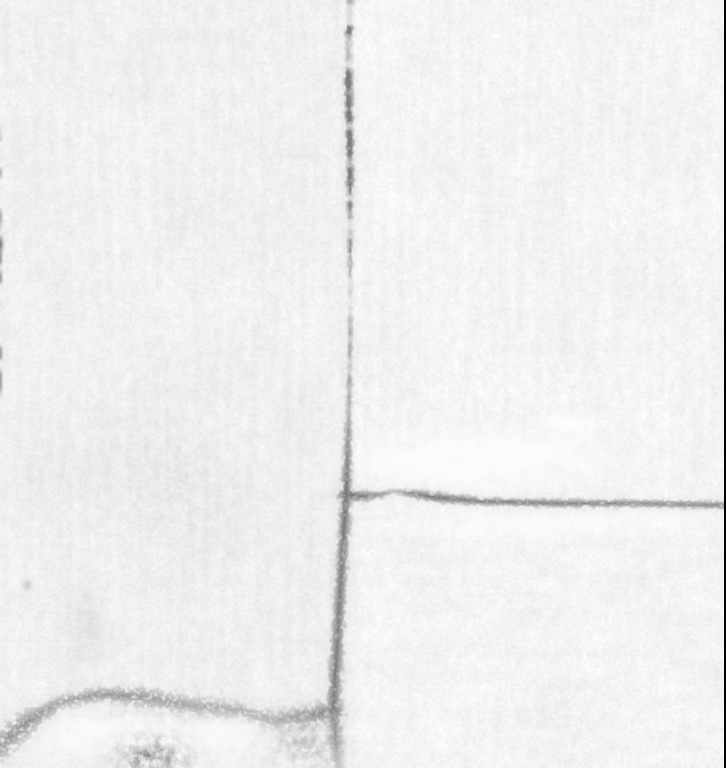
This texture is drawn by a WebGL 2 fragment shader. Its source:

```glsl
#version 300 es
precision highp float;
// Pale plaster slabs divided by worn grey seams, with a mottled arch at the lower left.
uniform vec2 u_resolution;
out vec4 outColor;

const float LEFT_TONE = 0.943;
const float RIGHT_TONE = 0.956;
const float SEAM_TONE = 0.49;
const float WHITE_TONE = 0.99;
const float GRAIN_AMOUNT = 0.030;
const float CLOUD_AMOUNT = 0.016;
const float STREAK_AMOUNT = 0.020;
const float BORDER_WIDTH = 0.0026;
const int KNOTS = 10;

// Seam knots: x, y, half width, darkness
const vec4 UPRIGHT[KNOTS] = vec4[](
  vec4(.456, 1.01, .0050, .66), vec4(.453, .92, .0052, .78),
  vec4(.4557, .79, .0048, .74), vec4(.456, .69, .0038, .50),
  vec4(.456, .57, .0034, .36), vec4(.4545, .47, .0040, .50),
  vec4(.451, .36, .0066, .88), vec4(.443, .232, .0068, .80),
  vec4(.434, .075, .0080, .82), vec4(.441, -.01, .007, .22));
const vec4 LEDGE[KNOTS] = vec4[](
  vec4(.450, .357, .0085, .92), vec4(.470, .3535, .0066, .82),
  vec4(.496, .356, .0048, .60), vec4(.513, .3605, .0028, .38),
  vec4(.535, .3575, .0052, .70), vec4(.570, .352, .0060, .84),
  vec4(.630, .347, .0048, .74), vec4(.730, .3445, .0048, .74),
  vec4(.830, .3445, .0046, .68), vec4(.950, .342, .0047, .70));
const vec4 ARCH[KNOTS] = vec4[](
  vec4(-.01, .022, .015, .62), vec4(.039, .062, .012, .66),
  vec4(.078, .086, .0075, .52), vec4(.130, .096, .0075, .60),
  vec4(.182, .093, .0100, .60), vec4(.247, .082, .0100, .50),
  vec4(.312, .0755, .008, .42), vec4(.358, .061, .010, .42),
  vec4(.390, .067, .011, .54), vec4(.436, .074, .011, .78));

vec2 hashGradient(vec2 cell) {
  uvec2 q = uvec2(ivec2(cell) + 4096);
  uint h = q.x * 1597334677u ^ q.y * 3812015801u;
  h = (h ^ (h >> 15)) * 2246822u;
  h = (h ^ (h >> 13)) * 3266489u;
  float angle = float((h >> 8) & 65535u) * 6.28318 / 65536.0;
  return vec2(cos(angle), sin(angle));
}

float gradientNoise(vec2 p) {
  vec2 i = floor(p), f = p - i;
  vec2 u = f * f * f * (f * (f * 6.0 - 15.0) + 10.0);
  vec2 e = vec2(1, 0);
  float a = dot(hashGradient(i), f);
  float b = dot(hashGradient(i + e.xy), f - e.xy);
  float c = dot(hashGradient(i + e.yx), f - e.yx);
  float d = dot(hashGradient(i + e.xx), f - e.xx);
  return mix(mix(a, b, u.x), mix(c, d, u.x), u.y);
}

float fractalNoise(vec2 p) {
  float sum = 0.0, gain = 1.0;
  for (int i = 0; i < 4; i++) {
    sum += gain * gradientNoise(p);
    p = p * 2.03 + 17.3;
    gain *= 0.6;
  }
  return sum;
}

// Soft elliptical patch, 1 at its centre
float patchMask(vec2 p, vec2 centre, vec2 radius) {
  vec2 q = (p - centre) / radius;
  return exp(-dot(q, q));
}

// Darkness of a tapering, crumbling seam that runs through the knots
float seam(vec2 p, vec4 knots[KNOTS], float wear) {
  float ink = 0.0;
  for (int i = 0; i < KNOTS - 1; i++) {
    vec4 a = knots[i], b = knots[i + 1];
    vec2 along = b.xy - a.xy;
    float t = clamp(dot(p - a.xy, along) / dot(along, along), 0.0, 1.0);
    vec4 k = mix(a, b, t);
    float d = length(p - k.xy) / k.z;
    float core = 1.0 - smoothstep(0.0, 1.6, d + wear * 0.8);
    float halo = 0.14 * exp(-0.3 * d * d);
    ink = max(ink, k.w * (core * (1.0 + 0.6 * wear) + halo));
  }
  return ink;
}

void main() {
  vec2 p = gl_FragCoord.xy / u_resolution.y;
  float aspect = u_resolution.x / u_resolution.y;
  float pixel = 1.0 / u_resolution.y;

  // Slab tones, clouds and directional streaks
  float right = smoothstep(0.44, 0.47, p.x);
  float lower = right * (1.0 - smoothstep(0.33, 0.36, p.y));
  float cloud = fractalNoise(p * 9.0);
  float streak = mix(gradientNoise(p * vec2(95, 6)), gradientNoise(p * vec2(12, 50)), lower);
  float tone = mix(LEFT_TONE, RIGHT_TONE, right);
  tone += CLOUD_AMOUNT * cloud + STREAK_AMOUNT * streak;

  // Fine grain over a softer mottling
  tone += GRAIN_AMOUNT * (gradientNoise(p * 245.0) + 0.7 * gradientNoise(p * 140.0 + 9.0));
  tone += 0.8 * GRAIN_AMOUNT * gradientNoise(p * vec2(70, 52));

  // Bleached areas beside the ledge and under the arch
  float ragged = 1.0 + 0.8 * fractalNoise(p * vec2(14, 32));
  float bleach = 1.2 * patchMask(p, vec2(.63, .402), vec2(.16, .032));
  bleach += 0.7 * patchMask(p, vec2(.74, .45), vec2(.05, .012));
  bleach += 0.5 * patchMask(p, vec2(.72, .318), vec2(.20, .020));
  bleach += 1.0 * patchMask(p, vec2(.19, .045), vec2(.15, .032));
  tone = mix(tone, WHITE_TONE, clamp(bleach * ragged, 0.0, 0.85));

  // Faint stains and the mottled base
  float speckle = fractalNoise(p * 75.0);
  tone -= 0.022 * patchMask(p, vec2(.23, .36), vec2(.15, .12)) * (1.0 + speckle);
  tone -= 0.040 * patchMask(p, vec2(.115, .175), vec2(.026, .05)) * ragged;
  tone -= 0.13 * patchMask(p, vec2(.036, .238), vec2(.006));
  float mottle = max(0.0, 0.7 + 1.2 * speckle);
  tone -= 0.28 * mottle * patchMask(p, vec2(.198, .014), vec2(.045, .026));
  tone -= 0.14 * mottle * patchMask(p, vec2(.400, .032), vec2(.045, .036));
  tone -= 0.06 * mottle * patchMask(p, vec2(.250, .070), vec2(.12, .012));

  // Worn seams: edge wear and separate beads where the upright thins
  float wear = 1.1 * gradientNoise(p * 95.0) + 0.9 * gradientNoise(p * 190.0);
  float beads = gradientNoise(vec2(7.5, p.y * 75.0)) + 0.6 * gradientNoise(vec2(2.5, p.y * 28.0));
  float thin = smoothstep(0.43, 0.52, p.y);
  float upright = seam(p, UPRIGHT, wear);
  upright *= mix(1.0, clamp(0.85 + 1.8 * beads, 0.25, 1.35), thin);
  float ink = max(upright, max(seam(p, LEDGE, wear), seam(p, ARCH, wear * 1.5)));
  float chips = smoothstep(-0.05, 0.3, gradientNoise(vec2(3.5, p.y * 42.0)));
  chips *= smoothstep(0.42, 0.50, p.y) * (1.0 - smoothstep(0.78, 0.85, p.y));
  ink = max(ink, chips * 0.7 * (1.0 - smoothstep(0.0, 0.0055, p.x)));
  ink = max(ink, patchMask(p, vec2(0.0, .682), vec2(.004, .010)));
  tone = mix(tone, SEAM_TONE, clamp(ink, 0.0, 1.0));

  // Dark right border
  float border = smoothstep(-0.5 * pixel, 0.5 * pixel, p.x - aspect + BORDER_WIDTH);
  outColor = vec4(vec3(clamp(tone, 0.0, 1.0) * (1.0 - border)), 1.0);
}
```
